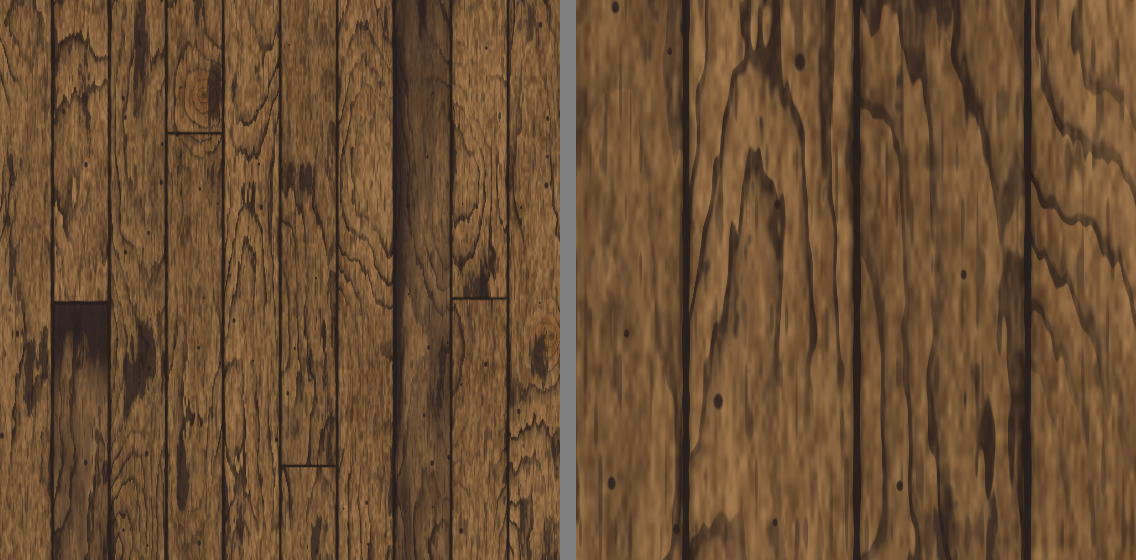
Left, the full canvas; right, a detail of the centre.
This texture is drawn by a Shadertoy shader. Its source:

```glsl
// Aged oak floor: ten upright boards with dark bevelled seams and a few end joints.
// Each piece gets its own seed; contour lines of stretched noise form the cathedral
// grain, and fine fibres, pores, knots, pits and dark stains are layered over it.

const float BOARD_WIDTH = 0.1017;
const float FIRST_SEAM = 0.0937;
const float SEAM_HALF_WIDTH = 0.0020;
const float NO_JOINT = -1.0;

const vec3 LIGHT_OAK = vec3(0.59, 0.44, 0.28);
const vec3 DEEP_OAK = vec3(0.35, 0.24, 0.145);
const vec3 RED_OAK = vec3(0.47, 0.29, 0.15);
const vec3 GRAIN_BROWN = vec3(0.19, 0.14, 0.115);
const vec3 STAIN_BLACK = vec3(0.16, 0.125, 0.12);
const vec3 SEAM_BLACK = vec3(0.15, 0.12, 0.11);

// Height of the end joint in each board, from left to right
const float JOINTS[10] = float[10](NO_JOINT, 0.46, NO_JOINT, 0.762, NO_JOINT,
                                   0.168, NO_JOINT, NO_JOINT, 0.467, NO_JOINT);

float hash(vec2 p) {
    vec3 q = fract(p.xyx * 0.1031);
    q += dot(q, q.yzx + 33.33);
    return fract((q.x + q.y) * q.z);
}

float noise(vec2 p) {
    vec2 i = floor(p), f = fract(p);
    f = f * f * (3.0 - 2.0 * f);
    return mix(mix(hash(i), hash(i + vec2(1, 0)), f.x),
               mix(hash(i + vec2(0, 1)), hash(i + vec2(1, 1)), f.x), f.y);
}

float fbm(vec2 p) {
    float sum = 0.0, gain = 0.5;
    for (int i = 0; i < 4; i++) {
        sum += gain * noise(p);
        p = p * 2.03 + 7.1;
        gain *= 0.5;
    }
    return sum / 0.9375;
}

// Bump that wraps the growth rings around a knot
float knot(vec2 uv, vec2 centre) {
    return exp(-length((uv - centre) / BOARD_WIDTH * vec2(1.6, 1.3)) * 1.7);
}

// Darkness of the growth rings: a crisp line with a faint trail; p is in board widths
float growthRings(vec2 p, vec2 seed, float knots) {
    float bow = (hash(seed + 3.0) - 0.5) * 5.0;
    float axis = p.x - mix(0.3, 0.7, hash(seed + 5.0));
    float field = 2.3 * noise(p * vec2(0.9, 0.3) + seed)
                + 0.65 * noise(p * vec2(2.1, 0.75) + seed + 31.0)
                + bow * axis * axis + 1.6 * knots;
    field += 0.12 * noise(p * vec2(13.0, 1.7) + seed)
           + 0.07 * noise(p * vec2(30.0, 5.0) + seed)
           + 0.09 * noise(p * 3.5 + seed + 9.0);
    float ring = fract(field * 2.9);
    float fade = 1.0 - smoothstep(0.95, 1.0, ring);
    float line = smoothstep(0.72, 0.9, ring) + 0.3 * smoothstep(0.35, 0.8, ring);
    float strength = smoothstep(0.15, 0.75, noise(p * vec2(1.7, 0.8) + seed + 57.0));
    return min(line, 1.0) * fade * mix(0.25, 1.0, strength);
}

// Small scattered elongated pits
float pits(vec2 p, vec2 seed) {
    vec2 grid = p * 2.5 + seed;
    vec2 cell = floor(grid);
    vec2 centre = 0.25 + 0.5 * vec2(hash(cell + 11.0), hash(cell + 23.0));
    float radius = mix(0.04, 0.11, hash(cell + 37.0));
    float d = length((fract(grid) - centre) * vec2(1.0, 0.6));
    return step(hash(cell), 0.11) * (1.0 - smoothstep(radius * 0.5, radius, d));
}

void mainImage(out vec4 fragColor, in vec2 fragCoord) {
    vec2 uv = fragCoord / iResolution.xy;
    float pixel = 1.0 / iResolution.y;

    // Board layout
    float across = (uv.x - FIRST_SEAM) / BOARD_WIDTH + 1.0;
    int board = clamp(int(floor(across)), 0, 9);
    float joint = JOINTS[board];
    float below = 1.0 - step(joint, uv.y);
    vec2 seed = vec2(float(board) * 17.0 + 4.0, below * 43.0 + float(board) * 29.0);
    vec2 p = vec2(across - float(board), uv.y / BOARD_WIDTH);

    // Fine fibres and tone of each piece
    float fibre = 0.42 * noise(p * vec2(31.0, 5.0) + seed)
                + 0.38 * noise(p * vec2(46.0, 13.0) + seed + 13.0)
                + 0.2 * noise(p * vec2(8.0, 0.6) + seed + 19.0);
    float patches = fbm(p * vec2(1.2, 0.35) + seed + 71.0);
    float tone = 0.6 + 1.35 * (fibre - 0.5) + 0.55 * (patches - 0.5);
    vec3 color = mix(DEEP_OAK, LIGHT_OAK, clamp(tone, 0.0, 1.0));
    color *= mix(0.94, 1.06, hash(seed + 2.0));

    // Short dark pores
    float pores = smoothstep(0.72, 0.9, noise(p * vec2(34.0, 3.2) + seed + 41.0));
    color = mix(color, GRAIN_BROWN, 0.42 * pores);

    // Knots and cathedral grain
    float upperKnot = knot(uv, vec2(0.365, 0.83));
    float edgeKnot = knot(uv, vec2(0.985, 0.4));
    float knots = board == 3 ? upperKnot : board == 9 ? edgeKnot : 0.0;
    color = mix(color, RED_OAK, 0.5 * smoothstep(0.2, 0.7, knots));
    float rings = growthRings(p, seed, knots);
    color = mix(color, GRAIN_BROWN, rings * clamp(1.15 - 0.7 * fibre, 0.0, 0.95));
    color = mix(color, GRAIN_BROWN, 0.5 * smoothstep(0.8, 0.95, knots));

    // Dark flecks, pits and heavily stained boards
    float streak = fbm(p * vec2(3.6, 0.6) + seed + 83.0) + 0.22 * (fibre - 0.5);
    color = mix(color, STAIN_BLACK, 0.75 * smoothstep(0.68, 0.76, streak));
    color = mix(color, STAIN_BLACK, 0.85 * pits(p, seed));
    float stain = 0.0;
    if (board == 7) stain = 0.35 + 0.4 * (1.0 - smoothstep(0.0, 0.35, p.x));
    if (board == 1) stain = below * (0.35 + 0.6 * smoothstep(0.2, 0.0, joint - uv.y));
    float blotch = smoothstep(0.4, 0.62, streak + 0.3 * (stain - 0.4));
    color = mix(color, STAIN_BLACK, clamp(stain * (0.35 + 0.95 * blotch), 0.0, 0.9));

    // Seams and end joints with worn, lightly shaded edges
    float seamIndex = clamp(floor(across + 0.5), 1.0, 9.0);
    float sideGap = abs(across - seamIndex) * BOARD_WIDTH;
    float gap = min(sideGap, abs(uv.y - joint) + 0.0003);
    gap += 0.0011 * (noise(uv * vec2(110.0, 75.0)) - 0.5);
    color *= mix(0.76, 1.0, smoothstep(SEAM_HALF_WIDTH, 0.0058, gap));
    float seam = 1.0 - smoothstep(SEAM_HALF_WIDTH - pixel * 0.4, SEAM_HALF_WIDTH + pixel * 0.6, gap);
    color = mix(color, SEAM_BLACK, seam * 0.95);

    fragColor = vec4(color, 1.0);
}
```
